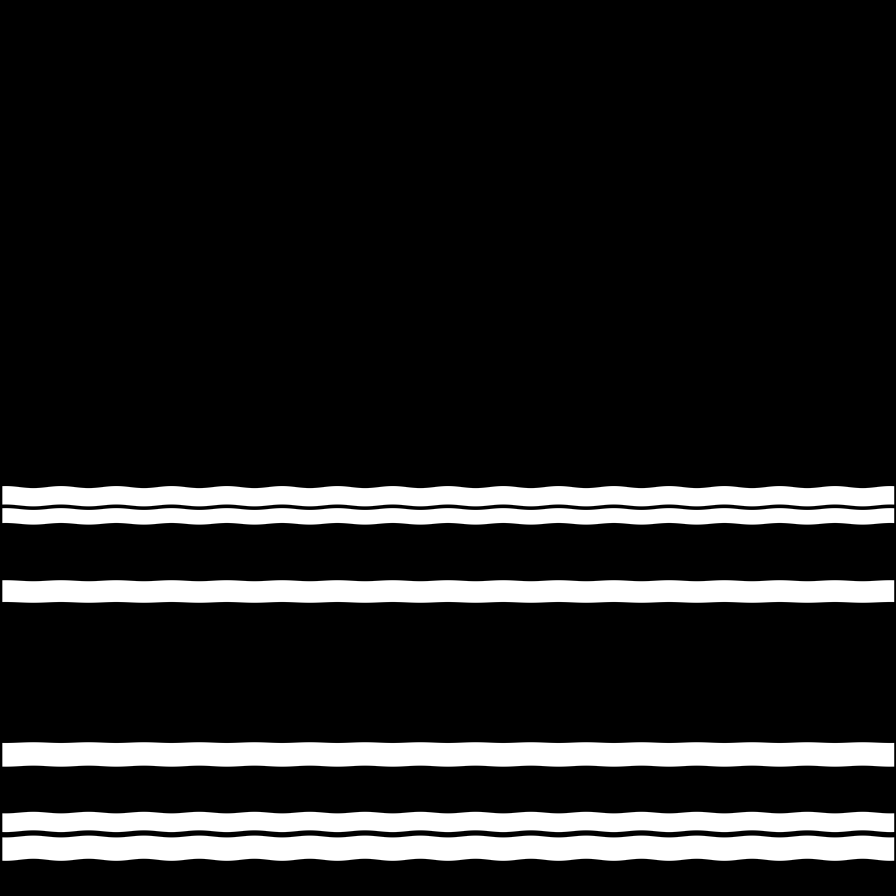
Give the GLSL for this pattern, as a three.js fragment shader.

```glsl
// Six white horizontal bars on black, with edges that ripple gently along their length.
#define RIPPLE_PERIOD 0.0617
#define RIPPLE_DEPTH 0.0055
#define RIPPLE_CENTER 0.2487
#define MARGIN_LEFT 0.0026
#define MARGIN_RIGHT 0.0020
#define EDGE_WIDTH 0.0012

varying vec2 vUv;

const float TAU = 6.2831853;
const vec3 BACKGROUND = vec3(0.0);
const vec3 BAR_COLOR = vec3(1.0);

// Coverage of the interval from low to high, with smoothed ends.
float band(float position, float low, float high) {
  float inside = min(position - low, high - position);
  return clamp(inside / EDGE_WIDTH + 0.5, 0.0, 1.0);
}

// Stretches heights about the ripple center by a wave along x.
float rippledHeight(vec2 p) {
  float wave = cos(TAU * (p.x - 0.5) / RIPPLE_PERIOD);
  return RIPPLE_CENTER + (p.y - RIPPLE_CENTER) / (1.0 + RIPPLE_DEPTH * wave);
}

// Stack of bars, from top to bottom.
float barStack(float y) {
  float bars = band(y, 0.4359, 0.4564);
  bars += band(y, 0.4154, 0.4319);
  bars += band(y, 0.3277, 0.3519);
  bars += band(y, 0.1449, 0.1712);
  bars += band(y, 0.0723, 0.0931);
  bars += band(y, 0.0404, 0.0664);
  return min(bars, 1.0);
}

void main() {
  float bars = barStack(rippledHeight(vUv));
  bars *= band(vUv.x, MARGIN_LEFT, 1.0 - MARGIN_RIGHT);
  gl_FragColor = vec4(mix(BACKGROUND, BAR_COLOR, bars), 1.0);
}
```
